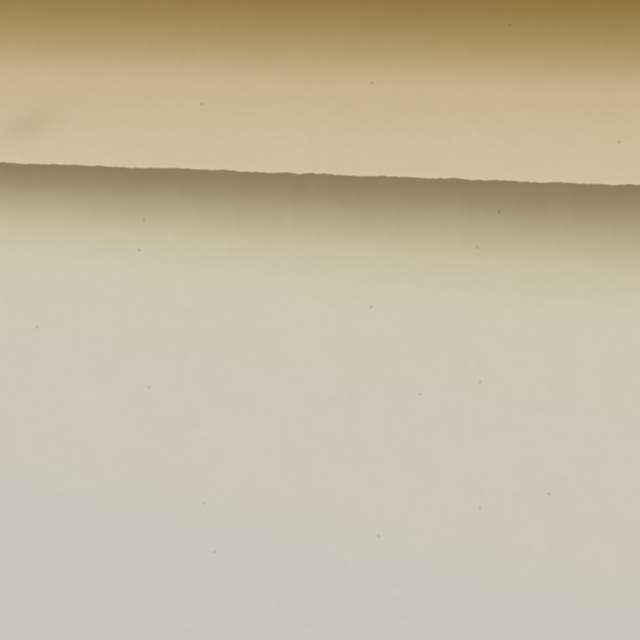
This texture is drawn by a Shadertoy shader. Its source:

```glsl
// A curled sheet of tan paper casts a soft shadow on a pale sheet below it.
// Smooth colour ramps follow the distance from the top and from the slanted
// paper edge; value noise adds fibres, mottling and a few tiny specks.

#define EDGE_LEFT 0.746
#define EDGE_DROP 0.036
#define EDGE_ROUGHNESS 0.0022
#define CURL_TILT 0.030
#define SHADOW_LEFT 0.82
#define SHADOW_RIGHT 1.10
#define MOTTLE 0.012
#define GRAIN 0.014
#define SPECK_CELLS 11.0
#define SPECK_CHANCE 0.10

float hash(vec2 p) {
    vec3 q = fract(vec3(p.xyx) * 0.1031);
    q += dot(q, q.yzx + 33.33);
    return fract((q.x + q.y) * q.z);
}

float noise(vec2 p) {
    vec2 cell = floor(p), f = fract(p);
    f = f * f * (3.0 - 2.0 * f);
    return mix(mix(hash(cell), hash(cell + vec2(1, 0)), f.x),
               mix(hash(cell + vec2(0, 1)), hash(cell + vec2(1, 1)), f.x), f.y);
}

float fbm(vec2 p) {
    float sum = 0.0, weight = 0.5;
    for (int i = 0; i < 4; i++) {
        sum += weight * (noise(p) - 0.5);
        p = p * 2.03 + 17.1;
        weight *= 0.5;
    }
    return sum;
}

// Height of the slanted, slightly fibrous edge.
float edgeHeight(float x) {
    float fibres = noise(vec2(x * 45.0, 3.0)) + 0.6 * noise(vec2(x * 170.0, 8.0)) - 0.8;
    return EDGE_LEFT - EDGE_DROP * x + EDGE_ROUGHNESS * fibres;
}

// Curled upper sheet: dark ochre at the top, pale tan towards its edge.
vec3 curledSheet(vec2 uv) {
    float depth = 1.0 - uv.y - CURL_TILT * (uv.x - 0.5);
    vec3 col = mix(vec3(0.565, 0.455, 0.245), vec3(0.650, 0.555, 0.365),
                   smoothstep(-0.025, 0.065, depth));
    col = mix(col, vec3(0.775, 0.710, 0.560), smoothstep(0.035, 0.145, depth));
    col = mix(col, vec3(0.810, 0.750, 0.620), smoothstep(0.12, 0.26, depth));
    // Faint dent near the left border.
    vec2 dent = (uv - vec2(0.045, 0.806)) * mat2(0.94, 0.34, -0.34, 0.94);
    return col - 0.035 * exp(-dot(dent * vec2(22, 45), dent * vec2(22, 45)));
}

// Lower sheet: shadow falling off below the edge, then nearly flat grey.
vec3 lowerSheet(vec2 uv, float below) {
    float d = below / mix(SHADOW_LEFT, SHADOW_RIGHT, uv.x);
    vec3 col = mix(vec3(0.545, 0.485, 0.360), vec3(0.655, 0.600, 0.465),
                   smoothstep(-0.01, 0.070, d));
    col = mix(col, vec3(0.775, 0.735, 0.610), smoothstep(0.030, 0.130, d));
    col = mix(col, vec3(0.805, 0.780, 0.700), smoothstep(0.090, 0.200, d));
    col = mix(col, vec3(0.808, 0.783, 0.725), smoothstep(0.18, 0.42, d));
    return mix(col, vec3(0.790, 0.775, 0.735), smoothstep(0.38, 0.75, d));
}

// Sparse dark flecks, at most one in each grid cell.
float specks(vec2 uv) {
    vec2 cell = floor(uv * SPECK_CELLS);
    vec2 centre = 0.2 + 0.6 * vec2(hash(cell + 5.0), hash(cell + 31.0));
    float dist = length((fract(uv * SPECK_CELLS) - centre) / SPECK_CELLS);
    float present = step(hash(cell + 71.0), SPECK_CHANCE);
    return present * (1.0 - smoothstep(0.001, 0.004, dist));
}

void mainImage(out vec4 fragColor, in vec2 fragCoord) {
    vec2 uv = fragCoord / iResolution.xy;
    float pixel = 1.0 / iResolution.y;
    float above = uv.y - edgeHeight(uv.x);

    // Sheets meet at an antialiased edge with a thin light rim.
    vec3 top = curledSheet(uv) + 0.018 * exp(-max(above, 0.0) * 220.0);
    vec3 bottom = lowerSheet(uv, max(-above, 0.0));
    vec3 col = mix(bottom, top, smoothstep(-1.2 * pixel, 1.2 * pixel, above));

    // Paper texture.
    col += MOTTLE * fbm(uv * 24.0);
    col += GRAIN * fbm(uv * vec2(120.0, 140.0) + 40.0);
    col -= 0.07 * specks(uv);

    fragColor = vec4(clamp(col, 0.0, 1.0), 1.0);
}
```
